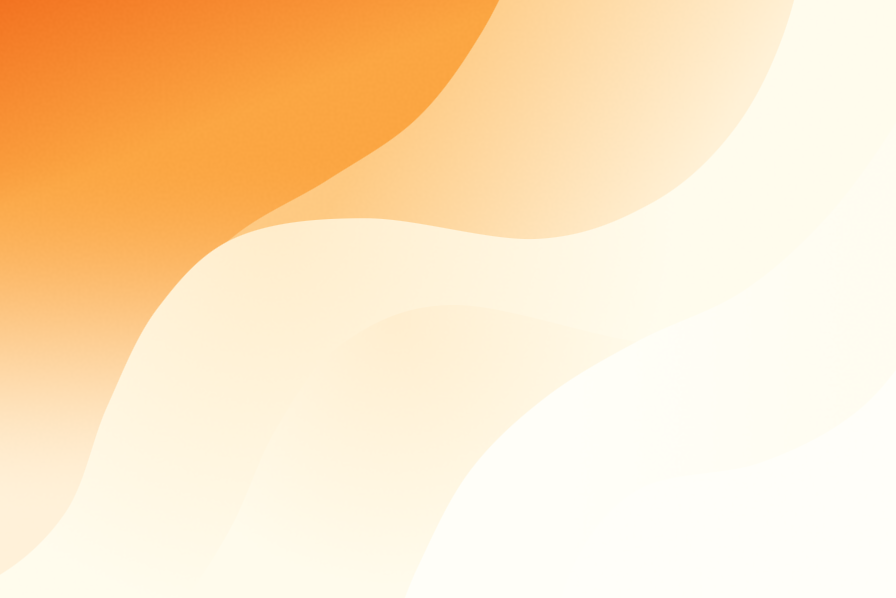
This background is drawn by a Shadertoy shader. Its source:

```glsl
// Warm layered waves: an orange gradient at the upper left gives way to
// peach, cream and ivory sheets. Each sheet edge is a smooth spline height
// over the rising diagonal, and each sheet has its own soft gradient.

const float ASPECT = 1.5;          // canvas width in units of its height
const float KNOT_STEP = 0.25;      // spacing of wave heights on the diagonal
const int KNOTS = 13;
const float GRAIN_SCALE = 170.0;
const float GRAIN_AMOUNT = 0.012;

const vec3 DEEP_ORANGE = vec3(0.95, 0.45, 0.13);
const vec3 AMBER       = vec3(0.985, 0.65, 0.26);
const vec3 PALE_SAND   = vec3(1.0, 0.945, 0.85);
const vec3 PEACH       = vec3(0.995, 0.79, 0.51);
const vec3 PEACH_LIGHT = vec3(1.0, 0.945, 0.84);
const vec3 CREAM_WARM  = vec3(1.0, 0.925, 0.79);
const vec3 CREAM       = vec3(1.0, 0.987, 0.93);
const vec3 SAND_WARM   = vec3(1.0, 0.932, 0.81);
const vec3 SAND_LIGHT  = vec3(1.0, 0.985, 0.925);
const vec3 IVORY       = vec3(1.0, 0.996, 0.972);
const vec3 IVORY_WARM  = vec3(1.0, 0.990, 0.945);
const vec3 WHITE_WARM  = vec3(1.0, 0.997, 0.975);

const vec2 CREAM_CENTER = vec2(0.45, 0.65);
const float CREAM_RADIUS = 0.68;
const vec2 SAND_CENTER = vec2(0.66, 0.47);
const float SAND_RADIUS = 0.45;

// Wave heights, from the lower left to the upper right
const float[KNOTS] PEACH_WAVE = float[KNOTS](0.1, 0.0, 0.0, 0.1, 0.205,
    0.213, 0.150, 0.104, 0.139, 0.225, 0.32, 0.4, 0.5);
const float[KNOTS] CREAM_WAVE = float[KNOTS](0.195, 0.05, 0.033, 0.141, 0.221,
    0.207, 0.020, -0.299, -0.430, -0.447, -0.371, -0.215, 0.0);
const float[KNOTS] SAND_WAVE = float[KNOTS](-0.335, -0.332, -0.322, -0.270, -0.178,
    -0.148, -0.270, -0.645, -0.94, -1.2, -1.2, -1.2, -1.2);
const float[KNOTS] IVORY_WAVE = float[KNOTS](-0.85, -0.83, -0.80, -0.752, -0.648,
    -0.574, -0.578, -0.639, -0.729, -0.748, -0.715, -0.645, -0.55);
const float[KNOTS] WHITE_WAVE = float[KNOTS](-1.5, -1.4, -1.3, -1.21, -1.064,
    -0.910, -0.887, -1.047, -1.123, -1.098, -1.035, -0.95, -0.85);

// Catmull-Rom spline through evenly spaced heights
float waveHeight(float along, float[KNOTS] h) {
    float s = along / KNOT_STEP;
    int i = clamp(int(floor(s)), 0, KNOTS - 4);
    float t = s - float(i);
    float a = h[i], b = h[i + 1], c = h[i + 2], d = h[i + 3];
    return b + 0.5 * t * (c - a + t * (2.0 * a - 5.0 * b + 4.0 * c - d
             + t * (3.0 * (b - c) + d - a)));
}

// Smooth coverage of the sheet lying below a wave
float sheetMask(vec2 p, float[KNOTS] wave) {
    float side = waveHeight(p.x + p.y, wave) - (p.y - p.x);
    return clamp(side / max(fwidth(side), 1e-5) + 0.5, 0.0, 1.0);
}

vec2 hashGradient(vec2 cell) {
    vec3 k = fract(vec3(cell.xyx) * vec3(0.1031, 0.1030, 0.0973));
    k += dot(k, k.yzx + 33.33);
    float angle = 6.2832 * fract((k.x + k.y) * k.z);
    return vec2(cos(angle), sin(angle));
}

float gradientNoise(vec2 p) {
    vec2 i = floor(p), f = fract(p);
    vec2 w = f * f * f * (f * (f * 6.0 - 15.0) + 10.0);
    vec2 e = vec2(1.0, 0.0);
    float low = mix(dot(hashGradient(i), f),
                    dot(hashGradient(i + e.xy), f - e.xy), w.x);
    float high = mix(dot(hashGradient(i + e.yx), f - e.yx),
                     dot(hashGradient(i + e.xx), f - e.xx), w.x);
    return mix(low, high, w.y);
}

void mainImage(out vec4 fragColor, in vec2 fragCoord) {
    vec2 p = fragCoord / iResolution.xy * vec2(ASPECT, 1.0);
    float depth = 1.0 - p.y;

    // Orange backdrop, fading to sand toward the bottom
    float warmth = clamp((0.4 * p.x + depth) / 0.35, 0.0, 1.0);
    vec3 color = mix(DEEP_ORANGE, AMBER, warmth);
    color = mix(color, PALE_SAND, smoothstep(0.25, 0.86, depth));

    // Gradients of the sheets
    float peachFade = clamp((p.x + 0.6 * depth - 0.76) / 0.586, 0.0, 1.0);
    float creamFade = min(distance(p, CREAM_CENTER) / CREAM_RADIUS, 1.0);
    float sandFade = min(distance(p, SAND_CENTER) / SAND_RADIUS, 1.0);
    vec3 peach = mix(PEACH, PEACH_LIGHT, peachFade);
    vec3 cream = mix(CREAM_WARM, CREAM, creamFade);
    vec3 sand = mix(SAND_WARM, SAND_LIGHT, sandFade);
    vec3 ivory = mix(IVORY, IVORY_WARM, smoothstep(0.9, 1.5, p.x));

    // Sheets stacked from back to front
    color = mix(color, peach, sheetMask(p, PEACH_WAVE));
    color = mix(color, cream, sheetMask(p, CREAM_WAVE));
    color = mix(color, sand, sheetMask(p, SAND_WAVE));
    color = mix(color, ivory, sheetMask(p, IVORY_WAVE));
    color = mix(color, WHITE_WARM, sheetMask(p, WHITE_WAVE));

    // Fine grain, strongest in the saturated areas
    color += GRAIN_AMOUNT * (1.1 - color.b) * gradientNoise(p * GRAIN_SCALE);
    fragColor = vec4(clamp(color, 0.0, 1.0), 1.0);
}
```
